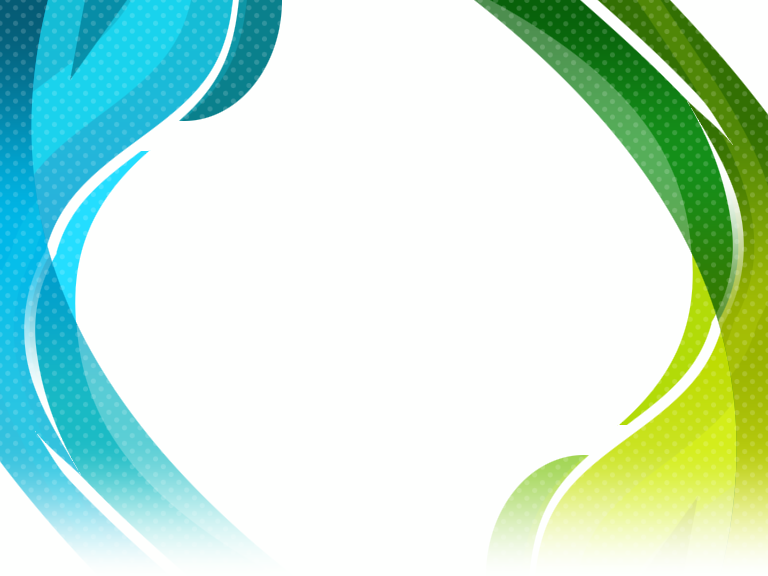
Reproduce this background procedurally as a WebGL 2 fragment shader.

```glsl
#version 300 es
precision highp float;
// Blue and green halftone ribbons curling around a white page.

uniform vec2 u_resolution;
out vec4 outColor;

const vec2 PAGE = vec2(7.68, 5.76);
const vec3 WHITE = vec3(0.995, 1.0, 0.995);

struct Palette {
  vec3 outerStart, outerMid, outerEnd;
  vec3 innerStart, innerMid, innerEnd;
  vec3 bodyStart, bodyEnd;
  vec3 glow, shade, leaf, tail;
};

const Palette BLUE = Palette(
  vec3(0.02, 0.36, 0.46), vec3(0.0, 0.72, 0.91), vec3(0.2, 0.76, 0.87),
  vec3(0.0, 0.62, 0.8), vec3(0.1, 0.73, 0.77), vec3(0.4, 0.85, 0.85),
  vec3(0.08, 0.74, 0.84), vec3(0.16, 0.7, 0.86),
  vec3(0.1, 0.85, 0.95), vec3(0.02, 0.52, 0.62),
  vec3(0.14, 0.87, 1.0), vec3(0.04, 0.5, 0.55));

const Palette GREEN = Palette(
  vec3(0.85, 0.9, 0.12), vec3(0.6, 0.7, 0.0), vec3(0.2, 0.44, 0.01),
  vec3(0.2, 0.48, 0.01), vec3(0.08, 0.56, 0.1), vec3(0.03, 0.38, 0.04),
  vec3(0.86, 0.93, 0.3), vec3(0.74, 0.86, 0.0),
  vec3(0.84, 0.94, 0.1), vec3(0.75, 0.82, 0.12),
  vec3(0.7, 0.86, 0.03), vec3(0.62, 0.83, 0.3));

// Antialiased coverage, negative values lie inside
float fill(float d) {
  return clamp(0.5 - d / max(fwidth(d), 0.00001), 0.0, 1.0);
}

// Cubic curve x(y) through four knots
float through(float y, vec4 k, vec4 x) {
  vec4 d = y - k;
  return x.x * d.y * d.z * d.w / ((k.x - k.y) * (k.x - k.z) * (k.x - k.w))
       + x.y * d.x * d.z * d.w / ((k.y - k.x) * (k.y - k.z) * (k.y - k.w))
       + x.z * d.x * d.y * d.w / ((k.z - k.x) * (k.z - k.y) * (k.z - k.w))
       + x.w * d.x * d.y * d.z / ((k.w - k.x) * (k.w - k.y) * (k.w - k.z));
}

vec3 ramp(float y, vec3 stops, vec3 a, vec3 b, vec3 c) {
  vec3 start = mix(a, b, smoothstep(stops.x, stops.y, y));
  return mix(start, c, smoothstep(stops.y, stops.z, y));
}

float upperLineX(float y) { return 1.4 - tanh((y - 1.45) / 0.75); }

float lineX(float y) {
  return y < 2.53 ? upperLineX(y)
    : through(y, vec4(2.53, 3.1, 3.9, 4.75), vec4(0.506, 0.31, 0.4, 0.81));
}

float spearX(float y) {
  return through(y, vec4(4.31, 4.85, 5.3, 5.76), vec4(0.35, 0.82, 1.28, 1.79));
}

float perpendicular(float offset, float slope) {
  return abs(offset) * inversesqrt(1.0 + slope * slope);
}

// Staggered dots on a diagonal grid
float halftone(vec2 p, float spacing, float radius) {
  vec2 cell = fract(vec2(p.x + p.y, p.x - p.y) * 0.7071 / spacing) - 0.5;
  return fill(length(cell) - radius);
}

vec3 paintSide(vec2 p, Palette c) {
  float x = p.x, y = p.y;
  float line = lineX(y), spear = spearX(y);
  float slope = (lineX(y + 0.01) - lineX(y - 0.01)) / 0.02;
  float spearSlope = (spearX(y + 0.01) - spearX(y - 0.01)) / 0.02;

  // Upper body with its flowing stripes
  vec3 body = mix(c.bodyStart, c.bodyEnd, smoothstep(0.0, 2.4, y));
  float stripe = fill(max(x - upperLineX(y + 0.3) + 0.4, upperLineX(y + 0.7) - 0.85 - x));
  body = mix(body, c.glow, stripe * 0.8);
  float t = 1.0 - y / 0.8;
  float sliver = fill(max(max(x - 0.7 - 0.57 * t, 0.7 + 0.15 * t - x), -t));
  body = mix(body, c.shade, sliver * 0.85);
  vec3 color = mix(WHITE, body, fill(max(x - line, y - 2.6)));

  // Curled tail and inner leaf
  float ellipse = length((p - vec2(1.84, 0.0)) / vec2(0.98, 1.21)) - 1.0;
  vec3 tail = mix(c.tail, c.glow, 0.25 * fill(x - line - 0.11));
  color = mix(color, tail, fill(max(ellipse, line - x)));
  float leafX = through(y, vec4(1.51, 2.0, 2.5, 3.22), vec4(1.49, 1.05, 0.82, 0.76));
  float leaf = max(max(x - leafX, line - x), max(1.51 - y, y - 3.3));
  color = mix(color, c.leaf, fill(leaf));

  // White ribbon, tapered at both ends
  float width = mix(0.03, 0.055, smoothstep(0.0, 1.6, y)) * (1.0 - smoothstep(3.5, 4.75, y));
  float ribbon = fill(perpendicular(x - line, slope) - width) * step(y, 4.75);
  color = mix(color, WHITE, ribbon);

  // Sweeping band split by the ribbon and the spear
  float edge = through(y, vec4(0.0, 1.5, 3.22, 5.73), vec4(0.48, 0.32, 0.76, 2.9));
  float drop = max(y - 4.6, 0.0);
  float band = fill(max(x - edge, drop * (0.75 + 0.09 * drop) - x - 0.01));
  vec3 outer = ramp(y, vec3(0.0, 2.4, 4.6), c.outerStart, c.outerMid, c.outerEnd);
  outer = mix(outer, c.glow, 0.18 * fill(max(abs(x - line + 0.28) - 0.12, 1.6 - y)));
  vec3 inner = ramp(y, vec3(2.6, 4.2, 5.76), c.innerStart, c.innerMid, c.innerEnd);
  float paleX = through(y, vec4(3.3, 4.06, 4.71, 5.76), vec4(0.77, 0.96, 1.38, 2.78));
  inner = mix(inner, WHITE, 0.28 * fill(max(paleX - x, 3.25 - y)));
  float divide = y < 2.53 ? edge : (y < 4.75 ? line : spear);
  vec3 sweep = mix(inner, outer, fill(x - divide));
  sweep = mix(sweep, WHITE, ribbon * mix(0.2, 1.0, smoothstep(2.5, 4.1, y)) * step(2.45, y));
  float spearWidth = 0.058 * smoothstep(4.3, 4.8, y);
  float spearFill = fill(perpendicular(x - spear, spearSlope) - spearWidth) * step(4.31, y);
  sweep = mix(sweep, WHITE, spearFill);
  color = mix(color, sweep, band);

  return mix(color, WHITE, 0.16 * halftone(p, 0.11, 0.23));
}

void main() {
  vec2 p = gl_FragCoord.xy / u_resolution * PAGE;
  p.y = PAGE.y - p.y;
  // The green side is the blue side turned by half a circle
  vec3 color = p.x < PAGE.x * 0.5 ? paintSide(p, BLUE) : paintSide(PAGE - p, GREEN);
  color = mix(color, WHITE, smoothstep(4.4, 5.8, p.y));
  outColor = vec4(color, 1.0);
}
```
